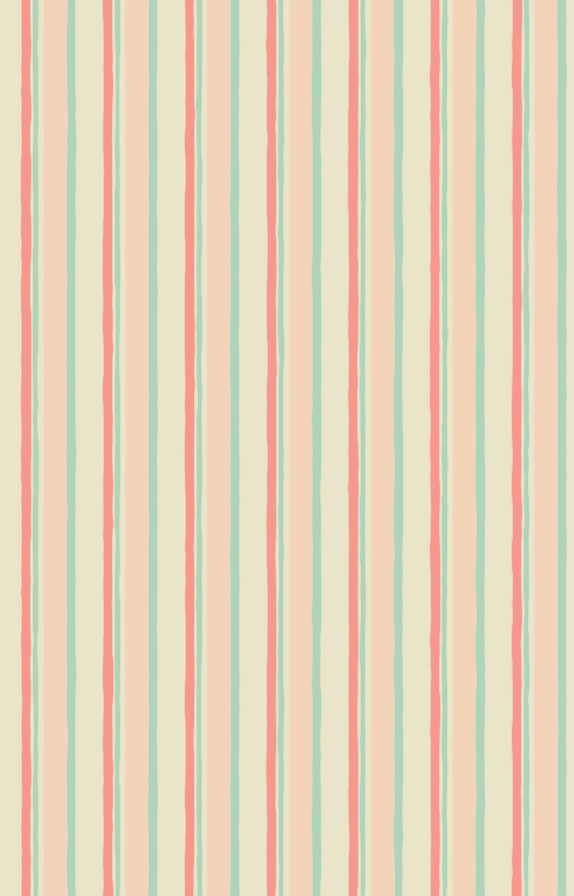
Write a Shadertoy shader that draws this pattern.

```glsl
// Hand-painted vertical stripes: coral, thin mint, peach and wide mint on cream.
// Each repeat is a row of stripe distances whose two edges wander separately
// with smooth noise, plus a faint wash of paint along each edge.

#define REPEATS 7.017      // repeats across the canvas
#define WOBBLE 0.011       // edge wander, in repeats
#define BUMPS 2.6          // edge bumps per repeat length
#define FRINGE 0.010       // width of the pale wash
#define CREAM vec3(0.916, 0.894, 0.787)
#define PEACH vec3(0.953, 0.832, 0.728)
#define MINT vec3(0.688, 0.832, 0.728)
#define CORAL vec3(0.970, 0.595, 0.555)

float hash(vec2 p) {
    vec3 q = fract(vec3(p.xyx) * 0.1031);
    q += dot(q, q.yzx + 33.33);
    return fract((q.x + q.y) * q.z);
}

// Smooth noise along one edge, from -1 to 1
float edgeNoise(float y, float seed) {
    float i = floor(y);
    float f = fract(y);
    f = f * f * (3.0 - 2.0 * f);
    return mix(hash(vec2(i, seed)), hash(vec2(i + 1.0, seed)), f) * 2.0 - 1.0;
}

// Slow sway with finer brush tremor
float wander(float y, float seed) {
    return 0.65 * edgeNoise(y * BUMPS, seed)
         + 0.35 * edgeNoise(y * BUMPS * 2.7, seed + 7.3);
}

// Signed distance to a stripe with independently wandering sides
float stripe(vec2 p, float left, float right, float wobble, float seed) {
    left += wobble * wander(p.y, seed);
    right += wobble * wander(p.y, seed + 3.7);
    return max(left - p.x, p.x - right);
}

// Lay down the pale wash, then the solid paint
vec3 paint(vec3 base, vec3 ink, float d, float pixel) {
    float wash = 1.0 - smoothstep(-0.5 * pixel, 0.5 * pixel, d - FRINGE);
    float body = 1.0 - smoothstep(-0.5 * pixel, 0.5 * pixel, d);
    return mix(base, ink, max(body, 0.3 * wash));
}

void mainImage(out vec4 fragColor, in vec2 fragCoord) {
    float pixel = REPEATS / iResolution.x;
    vec2 p = fragCoord * pixel;
    float seed = floor(p.x) * 17.0 + 5.0;
    p.x = fract(p.x);

    // Wide peach band first, narrow stripes over it
    vec3 color = CREAM;
    color = paint(color, PEACH, stripe(p, 0.533, 0.815, WOBBLE * 0.35, seed), pixel);
    color = paint(color, MINT, stripe(p, 0.820, 0.922, WOBBLE * 0.8, seed + 31.0), pixel);
    color = paint(color, MINT, stripe(p, 0.408, 0.464, WOBBLE, seed + 53.0), pixel);
    color = paint(color, CORAL, stripe(p, 0.265, 0.374, WOBBLE, seed + 71.0), pixel);

    fragColor = vec4(color, 1.0);
}
```
